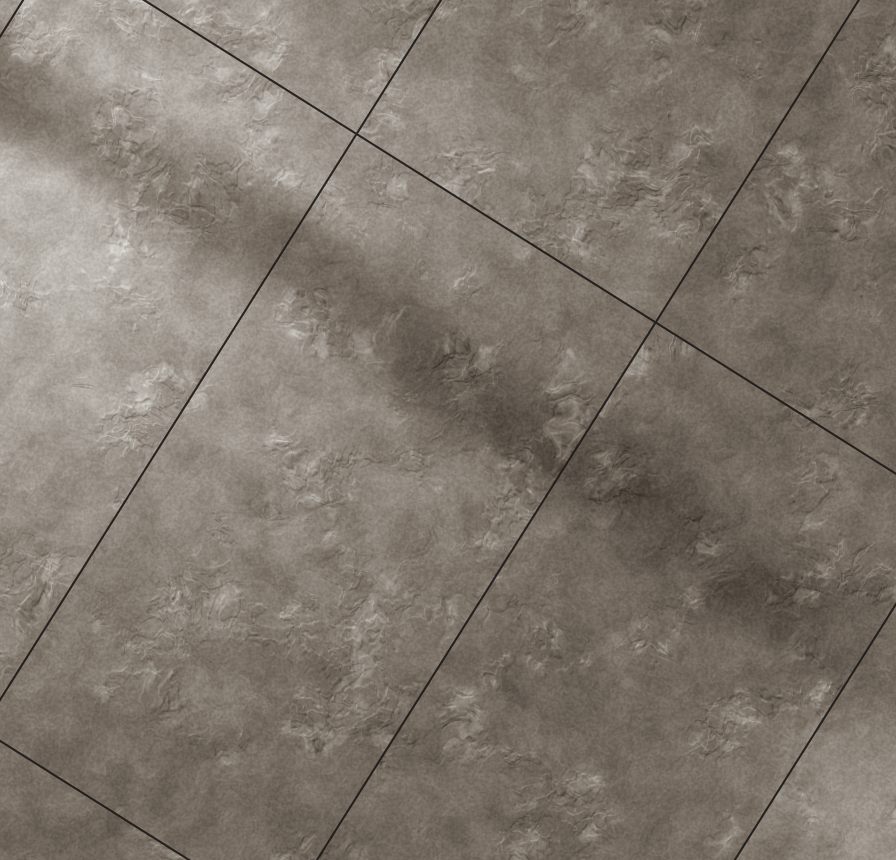
A Shadertoy shader for this texture:

```glsl
// Slanted rectangular stone floor tiles with thin dark joints, crossed by a soft band of shadow.

float hash(vec2 p) {
    p = fract(p * vec2(0.1031, 0.1137));
    p += dot(p, p.yx + 33.33);
    return fract((p.x + p.y) * p.x * 17.3);
}

float noise(vec2 p) {
    vec2 i = floor(p), f = fract(p);
    f = f * f * (3.0 - 2.0 * f);
    return mix(mix(hash(i), hash(i + vec2(1, 0)), f.x),
               mix(hash(i + vec2(0, 1)), hash(i + vec2(1, 1)), f.x), f.y);
}

// Fractal noise centred on 0.5
float fbm(vec2 p) {
    float sum = 0.0, amp = 0.5;
    for (int i = 0; i < 4; i++) {
        sum += amp * noise(p);
        p = mat2(1.6, 1.2, -1.2, 1.6) * p + 11.7;
        amp *= 0.5;
    }
    return sum / 0.94;
}

// Height of the flaked surface: layers of sharp-edged plates, from large to small
float flakes(vec2 q) {
    float height = 0.0, scale = 13.0;
    for (int i = 0; i < 3; i++) {
        float layer = fbm(q * scale + 37.0 * float(i));
        height += smoothstep(0.55, 0.59, layer) - smoothstep(0.43, 0.39, layer);
        scale *= 1.75;
    }
    return height;
}

// Brightness variation of the stone, around zero
float stone(vec2 q) {
    vec2 warp = vec2(fbm(q * 16.0 + 20.0), fbm(q * 16.0 + 50.0)) - 0.5;
    vec2 bent = q + 0.04 * warp;
    float clouds = fbm(q * 6.0 + 2.0 * warp) - 0.5;
    float mottle = fbm(bent * 38.0 + 80.0) - 0.5;
    float plates = flakes(bent);
    float relief = plates - flakes(bent + vec2(0.0022, 0.0014));
    float worn = smoothstep(0.48, 0.66, fbm(q * 15.0 + 130.0));

    // Small chalky specks gather where the surface is worn
    float chalk = smoothstep(0.54, 0.70, fbm(bent * 46.0 + 170.0));
    return 0.09 * clouds + 0.10 * mottle + 0.013 * plates
         + relief * (0.012 + 0.06 * worn) + 0.09 * chalk * worn - 0.008;
}

// Warm grey scale from joint brown to pale stone
vec3 stoneColor(float level) {
    vec3 color = mix(vec3(0.24, 0.21, 0.18), vec3(0.48, 0.44, 0.40), (level - 0.24) / 0.24);
    return level < 0.48 ? color
         : mix(vec3(0.48, 0.44, 0.40), vec3(0.71, 0.69, 0.66), (level - 0.48) / 0.23);
}

void mainImage(out vec4 fragColor, in vec2 fragCoord) {
    vec2 p = fragCoord / iResolution.y;
    float pixel = 1.0 / iResolution.y;

    // Rotated tile grid, measured from one joint crossing
    vec2 r = p - vec2(0.4146, 0.8442);
    vec2 uv = vec2(dot(r, vec2(0.846, -0.533)), dot(r, vec2(-0.533, -0.846)));
    vec2 size = vec2(0.411, 0.818);
    vec2 cell = floor(uv / size);
    vec2 toJoint = abs(fract(uv / size + 0.5) - 0.5) * size;

    // Window light at the left and in the lower right corner
    vec2 left = (p - vec2(0.0, 0.76)) / vec2(0.55, 0.43);
    vec2 corner = (p - vec2(1.04, 0.06)) / 0.22;
    float level = 0.44 + 0.29 * exp(-dot(left, left)) + 0.12 * exp(-dot(corner, corner));

    // Soft shadow band, wider and lower towards the right
    float along = max(uv.x, 0.0);
    float across = abs(uv.y - 0.165 - 0.05 * along + 0.03 * (noise(uv * 6.0 + 9.0) - 0.5));
    float shadow = 1.0 - smoothstep(0.01, 0.085 + 0.04 * along, across);
    level *= 1.0 - shadow * (0.29 - 0.13 * along) * (1.0 - 0.4 * smoothstep(0.65, 0.95, uv.x));

    // Every tile shows another part of the stone
    vec2 shift = 9.0 * vec2(hash(cell + 21.0), hash(cell + 57.0));
    level += stone(uv + shift + 10.0);
    level += 0.07 * (noise(uv * 420.0 + 500.0) - 0.5);

    float joint = 1.0 - smoothstep(0.0012 - 0.6 * pixel, 0.0012 + 0.6 * pixel,
                                   min(toJoint.x, toJoint.y));
    vec3 color = mix(stoneColor(level), vec3(0.11, 0.10, 0.09), 0.92 * joint);
    fragColor = vec4(clamp(color, 0.0, 1.0), 1.0);
}
```
